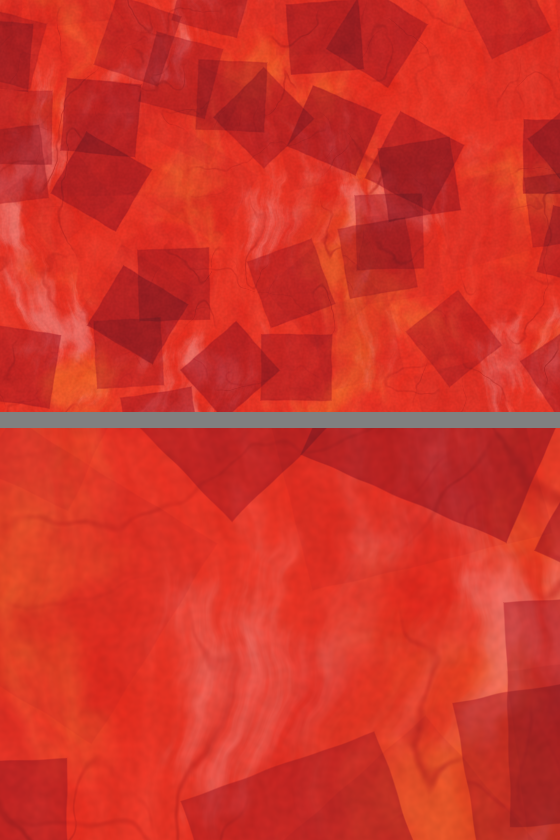
Top: the whole. Bottom: its middle third, enlarged.
Give the GLSL for this texture, as a WebGL 2 fragment shader.

```glsl
#version 300 es
precision highp float;
// Translucent red tissue squares scattered over a stained orange-red ground.
// Squares come from a jittered grid, each one filtering the colour below it;
// warped gradient noise gives the stains, the creases and the paper fibre.
uniform vec2 u_resolution;
out vec4 fragColor;

vec2 hash2(vec2 p) {
  vec3 q = fract(vec3(p.xyx) * vec3(0.1031, 0.1030, 0.0973));
  q += dot(q, q.yzx + 33.33);
  return fract((q.xx + q.yz) * q.zy);
}

float gradDot(vec2 cell, vec2 offset) {
  float a = 6.2832 * hash2(cell + 57.0).x;
  return dot(vec2(cos(a), sin(a)), offset);
}

// Gradient noise, roughly -0.7 to 0.7
float noise(vec2 p) {
  vec2 i = floor(p), f = fract(p);
  vec2 u = f * f * f * (f * (f * 6.0 - 15.0) + 10.0);
  vec2 e = vec2(1.0, 0.0);
  return mix(mix(gradDot(i, f), gradDot(i + e.xy, f - e.xy), u.x),
             mix(gradDot(i + e.yx, f - e.yx), gradDot(i + e.xx, f - e.xx), u.x), u.y);
}

float fbm(vec2 p) {
  float sum = 0.0, amp = 0.8;
  for (int k = 0; k < 5; k++) {
    sum += amp * noise(p);
    p = mat2(1.6, 1.2, -1.2, 1.6) * p + 7.3;
    amp *= 0.5;
  }
  return sum;
}

// Thin broken lines along the zero crossings of warped noise
float crease(vec2 p, float width) {
  vec2 q = p + 0.25 * vec2(noise(p * 1.7 + 3.0), noise(p * 1.7 + 19.0));
  float gate = smoothstep(0.0, 0.35, noise(p * 0.8 + 41.0));
  return gate * (1.0 - smoothstep(0.0, width, abs(noise(q))));
}

// Stained ground: red, flooded with orange and washed with pink
vec3 ground(vec2 p) {
  vec2 warp = vec2(fbm(p * 3.0 + 11.0), fbm(p * 3.0 + 31.0));
  vec2 q = p + 0.10 * warp;
  float streak = fbm(q * vec2(24.0, 7.0) + 5.0);
  vec3 c = vec3(0.895, 0.205, 0.145);
  c = mix(c, vec3(0.93, 0.39, 0.16), 0.85 * smoothstep(0.0, 0.55, fbm(q * 3.2 + 70.0) + 0.15 * streak));
  c = mix(c, vec3(0.91, 0.42, 0.39), 0.9 * smoothstep(0.08, 0.48, fbm(q * 2.8 + 23.0) + 0.3 * streak));
  c = mix(c, vec3(0.84, 0.16, 0.13), 0.6 * smoothstep(0.05, 0.5, fbm(q * 6.0 + 90.0)));
  c += vec3(0.03, 0.06, 0.05) * streak;
  float lines = crease(q * vec2(10.0, 5.0), 0.035) + 0.7 * crease(q.yx * vec2(9.0, 4.0) + 8.0, 0.035);
  return mix(c, vec3(0.72, 0.13, 0.11), 0.5 * min(lines, 1.0));
}

// Lays one scatter of squares over the colour c
vec3 laySheets(vec3 c, vec2 p, float cell, float amount, float opacity, float seed) {
  float pixel = 1.0 / u_resolution.y;
  vec2 home = floor(p / cell);
  for (int y = -1; y <= 1; y++)
  for (int x = -1; x <= 1; x++) {
    vec2 id = home + vec2(x, y);
    vec2 place = hash2(id + seed);
    vec2 shape = hash2(id + seed + 17.0);
    vec2 look = hash2(id + seed + 43.0);
    if (look.x > amount) continue;

    float turn = 2.0 * shape.x - 1.0;
    float a = turn * (0.2 + 0.6 * turn * turn);
    vec2 d = mat2(cos(a), -sin(a), sin(a), cos(a)) * (p - (id + place) * cell);
    vec2 halfSize = cell * (vec2(0.40) + 0.06 * vec2(shape.y, look.y));
    vec2 edge = abs(d + 0.0022 * noise(d.yx * 28.0 + id * 5.0)) - halfSize;
    float dist = max(edge.x, edge.y);
    float inside = 1.0 - smoothstep(-pixel, pixel, dist);

    // Mottled dye, a little stronger along the cut edge
    float dye = mix(0.68, 1.0, shape.y) + 0.22 * fbm(d * 16.0 + id * 9.0);
    dye += 0.10 * smoothstep(-0.006, 0.0, dist);
    dye += 0.16 * crease(d * vec2(16.0, 11.0) + id * 3.0, 0.05);
    vec3 filtered = c * vec3(0.82, 0.35, 0.40) + vec3(0.0, 0.065, 0.075);
    c = mix(c, filtered, inside * opacity * dye);
  }
  return c;
}

void main() {
  vec2 p = gl_FragCoord.xy / u_resolution.y;
  vec3 c = ground(p + 4.0);
  c = laySheets(c, p + 6.0, 0.23, 0.5, 0.22, 120.0);
  c = laySheets(c, p + 2.0, 0.20, 0.86, 1.0, 10.0);

  // Paper fibre and fine grain
  c *= 1.0 + 0.05 * fbm(p * 45.0) + 0.05 * noise(p * 150.0);
  fragColor = vec4(clamp(c, 0.0, 1.0), 1.0);
}
```
